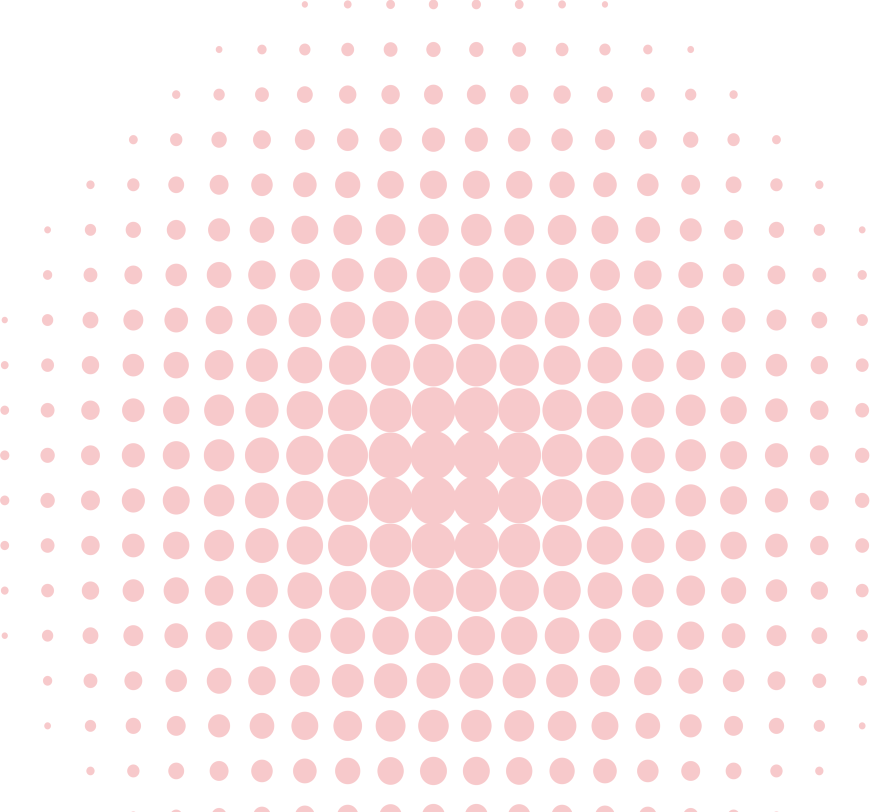
Write a WebGL 1 fragment shader that draws this background.

```glsl
precision highp float;

uniform vec2 u_resolution;

// Dot radius in cells, shrinking away from the centre of the pattern
float dotRadius(float d) {
    float r = 0.568 - 0.0375 * d - 0.0000054 * d * d * d * d;
    return d < 11.2 ? r : 0.0;
}

// Antialiased coverage of the dot centred at a grid point
float dotCoverage(vec2 p, vec2 center, float pixel) {
    float r = dotRadius(length(center));
    float edge = length(p - center) - r;
    return r > 0.0 ? 1.0 - smoothstep(-0.65 * pixel, 0.65 * pixel, edge) : 0.0;
}

void main() {
    vec2 uv = gl_FragCoord.xy / u_resolution;
    vec2 pitch = vec2(0.04785, 0.05553);

    // Cell units; dots sit at half-integer positions around the centre
    vec2 p = (uv - vec2(0.5077, 0.4115)) / pitch;
    float pixel = 1.0 / min(pitch.x * u_resolution.x, pitch.y * u_resolution.y);

    // Neighbouring dots may overlap, so merge the four nearest
    vec2 corner = floor(p - 0.5) + 0.5;
    float coverage = 0.0;
    for (int j = 0; j < 2; j++) {
        for (int i = 0; i < 2; i++) {
            vec2 center = corner + vec2(float(i), float(j));
            coverage = max(coverage, dotCoverage(p, center, pixel));
        }
    }

    vec3 pink = vec3(0.969, 0.788, 0.796);
    gl_FragColor = vec4(mix(vec3(1.0), pink, coverage), 1.0);
}
```
